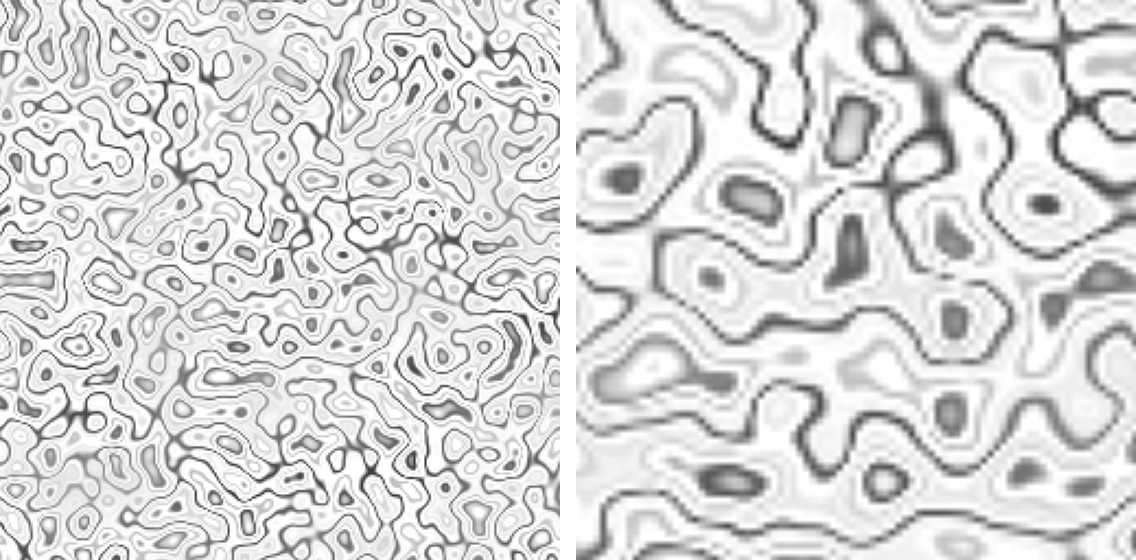
Left: the whole. Right: its middle third, enlarged.
Give the GLSL for this texture, as a WebGL 2 fragment shader.

```glsl
#version 300 es
precision highp float;
// Marbled grey contour rings: a smooth gradient-noise height field is
// turned into uneven bands by layered sines of the height, then sampled
// on a coarse grid with softened steps for a slightly blocky finish.

#define CELLS 17.0        // noise cells across the canvas
#define DETAIL 0.16       // strength of the finer octave
#define GRID 256.0        // coarse samples across the canvas
#define STEP_SOFTNESS 0.8 // 1 is a plain linear blend between samples
#define MEAN_TONE 0.855
#define CONTRAST 0.21
#define PATCHINESS 0.9    // change of contrast from area to area
#define DRIFT 3.0         // change of band order from area to area
#define BAND_RATES vec3(15.0, 29.0, 47.0)
#define BAND_WEIGHTS vec3(0.8, 0.9, 0.6)
#define BAND_PHASES vec3(-0.9, -0.4, 0.7)

uniform vec2 u_resolution;
out vec4 fragColor;

float hash(vec2 p) {
    vec3 q = fract(vec3(p.xyx) * vec3(0.1031, 0.1030, 0.0973));
    q += dot(q, q.yzx + 33.33);
    return fract((q.x + q.y) * q.z);
}

// Slope of a lattice corner, projected on the offset from it
float cornerSlope(vec2 corner, vec2 offset) {
    float angle = 6.28318 * hash(corner);
    return dot(vec2(cos(angle), sin(angle)), offset);
}

float gradientNoise(vec2 p) {
    vec2 cell = floor(p);
    vec2 f = p - cell;
    vec2 blend = f * f * f * (f * (f * 6.0 - 15.0) + 10.0);
    vec2 e = vec2(1.0, 0.0);
    float low = mix(cornerSlope(cell, f),
                    cornerSlope(cell + e.xy, f - e.xy), blend.x);
    float high = mix(cornerSlope(cell + e.yx, f - e.yx),
                     cornerSlope(cell + e.xx, f - e.xx), blend.x);
    return mix(low, high, blend.y);
}

// Grey tone of the bands at a canvas position
float bandTone(vec2 uv) {
    vec2 p = uv * CELLS + 40.0;
    float height = gradientNoise(p) + DETAIL * gradientNoise(p * 2.13 + 7.7);
    float drift = DRIFT * gradientNoise(uv * 5.3 + 91.4);
    float patchGain = 1.0 + PATCHINESS * gradientNoise(uv * 6.7 + 23.6);

    vec3 waves = sin(height * BAND_RATES + BAND_PHASES
                     + drift * vec3(0.6, 1.0, 1.5));
    float bands = dot(waves, BAND_WEIGHTS);
    return clamp(MEAN_TONE + CONTRAST * patchGain * bands, 0.0, 1.0);
}

void main() {
    vec2 uv = gl_FragCoord.xy / min(u_resolution.x, u_resolution.y);

    // Blend the four nearest coarse samples
    vec2 g = uv * GRID - 0.5;
    vec2 base = floor(g);
    vec2 w = clamp((g - base - 0.5) / STEP_SOFTNESS + 0.5, 0.0, 1.0);
    float tone = 0.0;
    for (int i = 0; i < 4; i++) {
        vec2 corner = vec2(i & 1, i >> 1);
        vec2 share = mix(1.0 - w, w, corner);
        tone += share.x * share.y * bandTone((base + corner + 0.5) / GRID);
    }
    fragColor = vec4(vec3(tone), 1.0);
}
```
